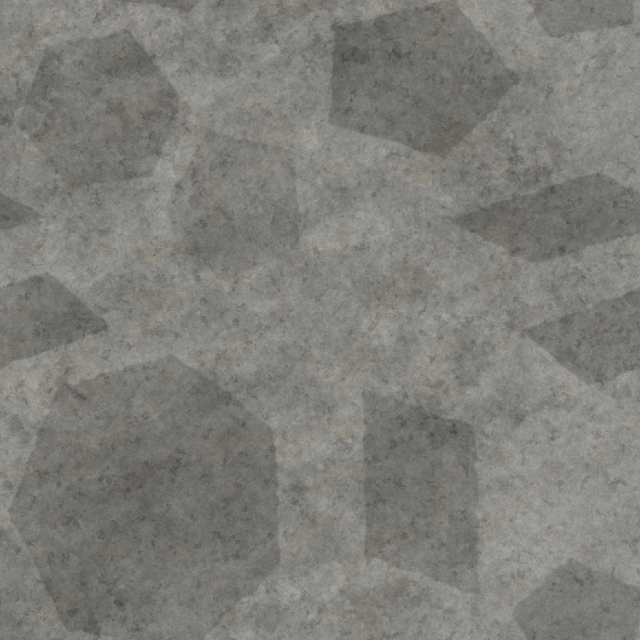
A Shadertoy shader for this pattern:

```glsl
// Weathered grey concrete with large, faint, darker polygon stains.
// Stains are squashed, sheared n-gons wrapped at the borders (one tile);
// layered value noise adds clouds, slanted veins, flakes, pits and grain.

#define BASE_TONE    0.524
#define CLOUD_AMOUNT 0.13
#define STREAK_AMOUNT 0.13
#define MOTTLE_AMOUNT 0.16
#define SPECKLE_AMOUNT 0.13
#define GRAIN_AMOUNT 0.095
#define FLAKE_DEPTH  0.045
#define PIT_DEPTH    0.06
#define RUST_AMOUNT  0.5
#define EDGE_SOFT    0.003
#define EDGE_WOBBLE  0.007
#define STREAK_SLOPE 0.36

const float TAU = 6.2831853;
const int STAINS = 8;

// Centre xy, radii xy
const vec4 PLACE[STAINS] = vec4[STAINS](
    vec4(0.156, 0.828, 0.130, 0.132), vec4(0.651, 0.879, 0.163, 0.130),
    vec4(0.371, 0.681, 0.118, 0.125), vec4(0.885, 0.659, 0.196, 0.070),
    vec4(0.996, 0.486, 0.194, 0.082), vec4(0.234, 0.212, 0.222, 0.240),
    vec4(0.658, 0.232, 0.124, 0.185), vec4(0.907, 0.030, 0.110, 0.100));

// Sides, phase, vertical shear, darkening
const vec4 FORM[STAINS] = vec4[STAINS](
    vec4(6, 0.16, 0.0, 0.13), vec4(5, -0.03, 0.0, 0.16),
    vec4(5, 0.71, 0.0, 0.11), vec4(4, -0.25, 0.1, 0.16),
    vec4(4, -0.42, 0.2, 0.15), vec4(7, 0.50, 0.0, 0.14),
    vec4(4, 0.81, -0.4, 0.13), vec4(5, 0.49, 0.0, 0.15));

float hash(vec2 cell) {
    uvec2 q = uvec2(ivec2(cell)) * uvec2(1597334677u, 3812015801u);
    uint n = (q.x ^ q.y) * 1597334677u;
    n = (n ^ (n >> 15)) * 2246822519u;
    return float((n ^ (n >> 13)) >> 8) / 16777216.0;
}

float noise(vec2 p) {
    vec2 i = floor(p), f = fract(p);
    f = f * f * (3.0 - 2.0 * f);
    return mix(mix(hash(i), hash(i + vec2(1, 0)), f.x),
               mix(hash(i + vec2(0, 1)), hash(i + vec2(1, 1)), f.x), f.y);
}

// Every octave is turned, so that no lattice direction shows
float fbm(vec2 p) {
    float sum = 0.0, gain = 0.46;
    for (int i = 0; i < 6; i++) {
        p = mat2(0.8, 0.6, -0.6, 0.8) * p * 2.03 + 17.3;
        sum += gain * noise(p);
        gain *= 0.58;
    }
    return sum / 1.054;
}

vec2 corner(float k, vec2 radii, vec4 form) {
    float angle = form.y + TAU * k / form.x;
    vec2 v = radii * vec2(cos(angle), sin(angle));
    return v + vec2(0.0, form.z * v.x);
}

// Signed distance bound: the largest of the edge half-planes
float stainDistance(vec2 p, vec2 radii, vec4 form) {
    float d = -1.0;
    for (float k = 0.0; k < form.x; k++) {
        vec2 a = corner(k, radii, form);
        vec2 edge = normalize(corner(k + 1.0, radii, form) - a);
        d = max(d, dot(p - a, vec2(edge.y, -edge.x)));
    }
    return d;
}

void mainImage(out vec4 fragColor, in vec2 fragCoord) {
    vec2 p = fragCoord / iResolution.y;
    float soft = max(EDGE_SOFT, 1.0 / iResolution.y);

    // Concrete body: clouds, slanted streaks, mottling, speckle, grain
    float cloud = fbm(p * 2.0 + 4.0);
    float mottle = fbm(p * 11.0 + 31.0);
    float speckle = fbm(p * 50.0 + 11.0);
    vec2 slant = vec2(p.x, p.y - STREAK_SLOPE * p.x) + 0.05 * (mottle - 0.5);
    float streak = fbm(slant * vec2(3.0, 9.0) + 0.8 * cloud + 9.0);
    float grain = 0.5 * noise(p * 290.0) + 0.5 * noise(p * 510.0 + 7.0);
    float smoothSide = smoothstep(0.62, 0.92, p.x + 0.4 * (cloud - 0.5));
    float rough = 1.0 - 0.6 * smoothSide;
    float tone = BASE_TONE + 0.025 * smoothSide
        + CLOUD_AMOUNT * (cloud - 0.5)
        + STREAK_AMOUNT * rough * (streak - 0.5)
        + MOTTLE_AMOUNT * rough * (mottle - 0.5)
        + SPECKLE_AMOUNT * (speckle - 0.5)
        + GRAIN_AMOUNT * (grain - 0.5);

    // Polygon stains with slightly ragged edges and uneven strength
    vec2 ragged = p + EDGE_WOBBLE * (vec2(noise(p * 70.0), noise(p * 70.0 + 50.0)) - 0.5);
    for (int i = 0; i < STAINS; i++) {
        vec2 local = fract(ragged - PLACE[i].xy + 0.5) - 0.5;
        float d = stainDistance(local, PLACE[i].zw, FORM[i]);
        float cover = 1.0 - smoothstep(-soft, soft, d);
        tone *= 1.0 - FORM[i].w * cover * (0.65 + 0.7 * mottle);
    }

    // Peeled flakes, thin chalky veins and small dark pits
    float flakeZone = smoothstep(0.48, 0.62, fbm(p * 3.0 + 63.0));
    tone -= FLAKE_DEPTH * flakeZone * smoothstep(0.53, 0.61, fbm(p * 15.0 + 80.0));
    float vein = 1.0 - smoothstep(0.0, 0.035, abs(streak - 0.53));
    tone += 0.03 * rough * vein * smoothstep(0.40, 0.62, mottle);
    tone -= PIT_DEPTH * smoothstep(0.63, 0.72, fbm(p * 42.0 + 5.0));

    // Cool grey body with sparse warm rust
    float rust = RUST_AMOUNT * rough * smoothstep(0.52, 0.68, fbm(slant * vec2(7.0, 14.0) + 47.0));
    vec3 tint = mix(vec3(1.0, 0.997, 0.967), vec3(1.04, 0.985, 0.90), rust);
    fragColor = vec4(clamp(tone * tint, 0.0, 1.0), 1.0);
}
```
